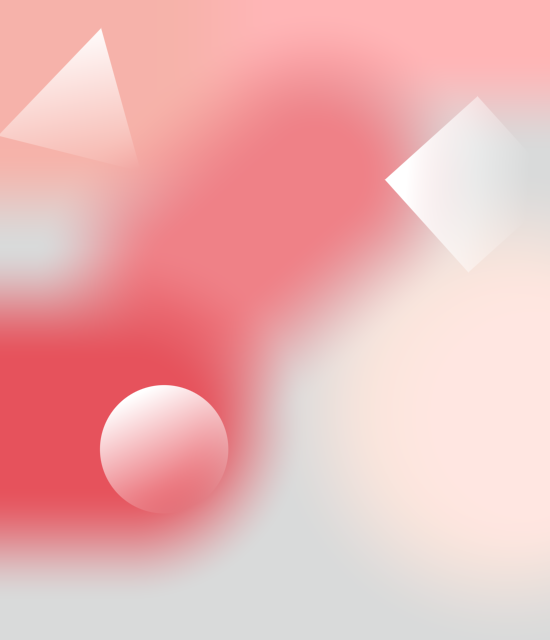
Give the GLSL for this background, as a Shadertoy shader.

```glsl
// A soft mesh of blurred colour blobs (peach, pink, cream, coral, red) on pale grey,
// with a triangle, a square and a disc fading from white to clear.
// Blobs are distance functions with wide smoothstep edges; shapes have crisp edges.

// Coverage of a distance field whose edge is blurred by w on both sides
float soft(float d, float w) {
    return 1.0 - smoothstep(-w, w, d);
}

float capsule(vec2 p, vec2 a, vec2 b, float r) {
    vec2 ab = b - a;
    float t = clamp(dot(p - a, ab) / dot(ab, ab), 0.0, 1.0);
    return length(p - a - ab * t) - r;
}

// Signed distance to the line a-b, positive on its right side
float edge(vec2 p, vec2 a, vec2 b) {
    vec2 dir = normalize(b - a);
    return dot(p - a, vec2(dir.y, -dir.x));
}

float triangle(vec2 p, vec2 a, vec2 b, vec2 c) {
    return max(edge(p, a, b), max(edge(p, b, c), edge(p, c, a)));
}

float tiltedSquare(vec2 p, vec2 axis, float halfSide) {
    vec2 q = abs(vec2(dot(p, axis), dot(p, vec2(-axis.y, axis.x))));
    return max(q.x, q.y) - halfSide;
}

// Linear fade: 1 at a, 0 at b
float fade(vec2 p, vec2 a, vec2 b) {
    vec2 ab = b - a;
    return 1.0 - clamp(dot(p - a, ab) / dot(ab, ab), 0.0, 1.0);
}

vec3 background(vec2 p) {
    vec3 col = vec3(0.85, 0.855, 0.855);

    // Peach at the upper left, pink along the top right
    float peach = soft(p.x - 0.47, 0.09) * soft(0.688 - p.y, 0.08);
    col = mix(col, vec3(0.965, 0.70, 0.665), peach);
    float pink = soft(0.345 - p.x, 0.10) * soft(0.838 - p.y, 0.08);
    col = mix(col, vec3(1.0, 0.71, 0.715), pink);

    // Cream disc with a rosier core at the right
    vec3 cream = mix(vec3(0.985, 0.90, 0.865), vec3(1.0, 0.90, 0.882),
                     soft(length(p - vec2(0.835, 0.35)) - 0.20, 0.06));
    col = mix(col, cream, soft(length(p - vec2(0.794, 0.362)) - 0.28, 0.10));

    // Coral diagonal, then red at the lower left
    float coral = capsule(p, vec2(0.495, 0.727), vec2(0.312, 0.57), 0.163);
    col = mix(col, vec3(0.937, 0.505, 0.53), soft(coral, 0.097));
    float red = capsule(p, vec2(-0.13, 0.338), vec2(0.202, 0.338), 0.189);
    return mix(col, vec3(0.902, 0.322, 0.36), soft(red, 0.092));
}

void mainImage(out vec4 fragColor, in vec2 fragCoord) {
    vec2 p = fragCoord / iResolution.y;
    float aa = 0.75 / iResolution.y;
    vec3 col = background(p);

    // Triangle, clear toward its lower right tip
    float tri = triangle(p, vec2(0.158, 0.956), vec2(-0.003, 0.788), vec2(0.22, 0.732));
    float triFade = fade(p, vec2(0.14, 0.965), vec2(0.182, 0.73));
    col = mix(col, vec3(1.0), soft(tri, aa) * triFade);

    // Tilted square, clear toward the right
    float square = tiltedSquare(p - vec2(0.739, 0.712), vec2(0.743, 0.669), 0.0974);
    float squareFade = fade(p, vec2(0.635, 0.72), vec2(0.825, 0.705));
    col = mix(col, vec3(1.0), soft(square, aa) * squareFade);

    // Disc, clear toward the lower right
    float disc = length(p - vec2(0.2565, 0.298)) - 0.1003;
    float discFade = fade(p, vec2(0.21, 0.382), vec2(0.294, 0.207));
    col = mix(col, vec3(1.0), soft(disc, aa) * discFade);

    fragColor = vec4(col, 1.0);
}
```
